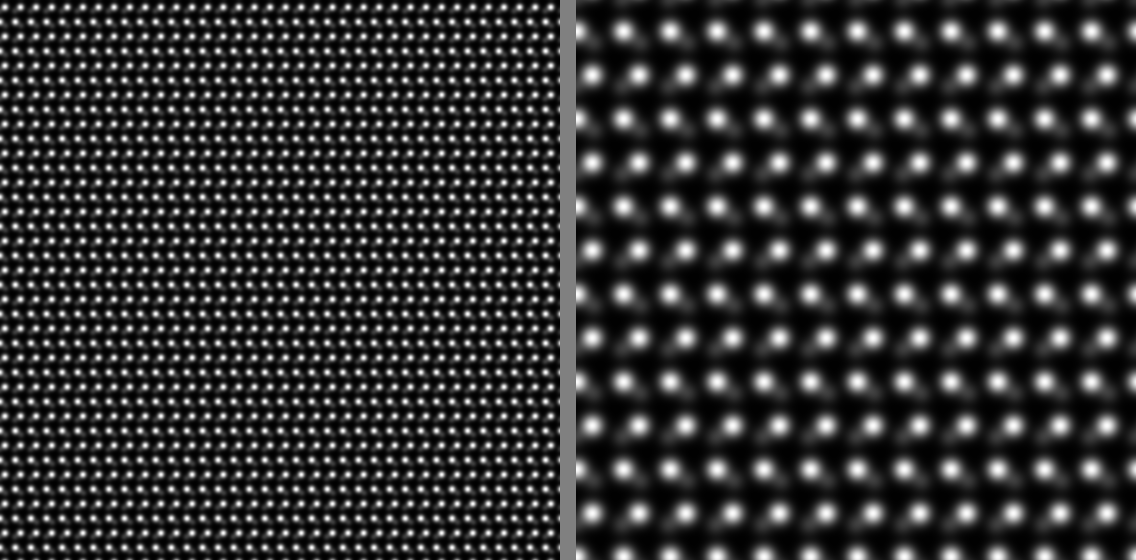
Left: the whole. Right: its middle third, enlarged.
Write a WebGL 1 fragment shader that draws this pattern.

```glsl
precision highp float;

uniform vec2 u_resolution;

float gaussianSpot(vec2 offset, float sigma) {
  return exp(-dot(offset, offset) / (2.0 * sigma * sigma));
}

// Bright spot with a faint companion below and to the right
float spotPair(vec2 offset) {
  return 0.98 * gaussianSpot(offset, 0.0044)
       + 0.22 * gaussianSpot(offset - vec2(0.0102, -0.0068), 0.0044);
}

void main() {
  vec2 p = gl_FragCoord.xy / u_resolution;
  vec2 pitch = vec2(0.02785, 0.02608);

  // Rows are counted downwards from the top edge
  float depth = 1.0 - p.y - 0.0129;
  float nearestRow = floor(depth / pitch.y + 0.5);
  float glow = 0.0;

  for (int j = -1; j <= 1; j++) {
    float row = nearestRow + float(j);
    float odd = mod(row, 2.0);

    // Alternate rows are shifted and mirrored
    float x = p.x - mix(0.0089, -0.0004, odd);
    float side = mix(-1.0, 1.0, odd);
    float nearestColumn = floor(x / pitch.x + 0.5);

    for (int i = -1; i <= 1; i++) {
      float dx = x - (nearestColumn + float(i)) * pitch.x;
      glow += spotPair(vec2(dx * side, row * pitch.y - depth));
    }
  }

  gl_FragColor = vec4(vec3(min(glow, 1.0)), 1.0);
}
```
